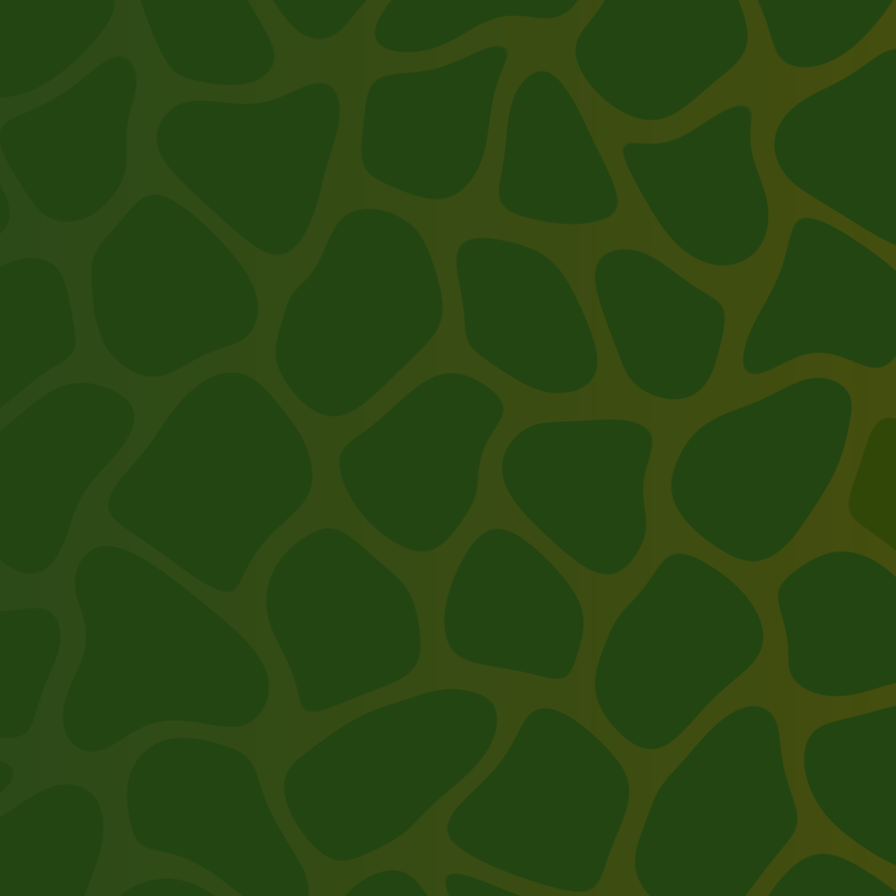
Write a Shadertoy shader that draws this pattern.

```glsl
vec2 hash2(vec2 cell) {
    vec2 q = vec2(dot(cell, vec2(127.1, 311.7)), dot(cell, vec2(269.5, 183.3)));
    return fract(sin(q) * 43758.55);
}

// Jittered centre of a cell, odd rows shifted by half a cell
vec2 cellCentre(vec2 cell) {
    vec2 stagger = vec2(0.5 * mod(cell.y, 2.0), 0.0);
    return cell + stagger + 0.5 + 0.6 * (hash2(cell) - 0.5);
}

// Layered sines bend the cell borders into lobes and waists
vec2 bend(vec2 p) {
    return p + 0.13 * sin(p.yx * 3.0 + vec2(0.4, 2.1))
             + 0.07 * sin(p.yx * 5.3 + p * 1.7 + vec2(1.3, 4.2));
}

// Rounded distance to the cell border (x) and id of the nearest cell (yz)
vec3 roundedCells(vec2 p) {
    vec2 base = floor(p), nearestCell = base, toNearest = vec2(9.0);
    for (int y = -2; y <= 2; y++)
    for (int x = -2; x <= 2; x++) {
        vec2 cell = base + vec2(x, y);
        vec2 offset = cellCentre(cell) - p;
        if (dot(offset, offset) < dot(toNearest, toNearest)) {
            toNearest = offset;
            nearestCell = cell;
        }
    }

    // Exponential smooth minimum over all bisectors rounds the corners
    float sum = 0.0;
    for (int y = -2; y <= 2; y++)
    for (int x = -2; x <= 2; x++) {
        vec2 cell = nearestCell + vec2(x, y);
        if (cell == nearestCell) continue;
        vec2 offset = cellCentre(cell) - p;
        float border = dot(0.5 * (offset + toNearest), normalize(offset - toNearest));
        sum += exp(-12.0 * border);
    }
    return vec3(-log(sum) / 12.0, nearestCell);
}

void mainImage(out vec4 fragColor, in vec2 fragCoord) {
    vec2 uv = fragCoord / iResolution.y;
    float cellsAcross = 5.4;
    vec3 spot = roundedCells(bend(uv * cellsAcross));

    // Ground fades from moss to olive, left to right
    vec3 ground = mix(vec3(0.17, 0.29, 0.095), vec3(0.268, 0.305, 0.055),
                      fragCoord.x / iResolution.x);

    // Dark green spots with a single olive one
    vec3 spotColor = spot.yz == vec2(5.0, 2.0) ? vec3(0.19, 0.28, 0.03)
                                               : vec3(0.137, 0.27, 0.07);

    float edge = cellsAcross / iResolution.y;
    float mask = smoothstep(-edge, edge, spot.x - 0.06);
    fragColor = vec4(mix(ground, spotColor, mask), 1.0);
}
```
